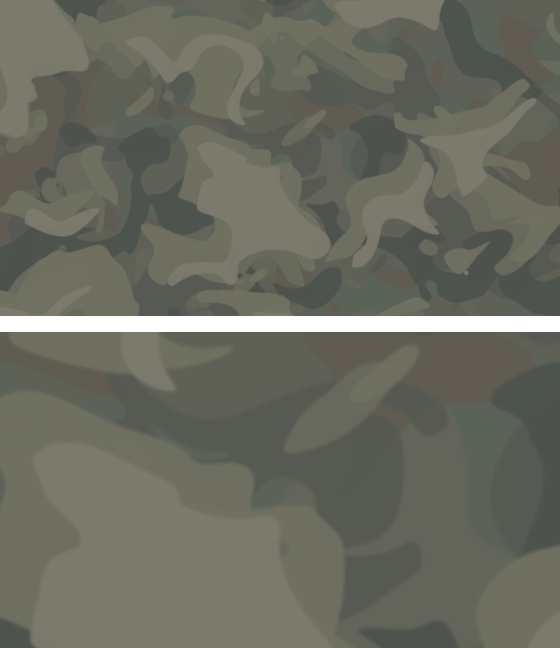
Top: the whole. Bottom: its middle third, enlarged.
This pattern is drawn by a WebGL 1 fragment shader. Its source:

```glsl
precision highp float;
// Muted woodland camouflage: rounded, lobed patches in grey-green tones.
// Each layer thresholds a domain-warped gradient noise; dividing the field by
// its slope gives an approximate distance, so every outline is equally crisp.

uniform vec2 u_resolution;

#define SCALE 3.6       // noise cells per canvas height
#define STRETCH 0.86    // below 1 widens the patches
#define WARP 0.95       // bending of the outlines
#define LOBES 0.34      // strength of the smaller lobes
#define EDGE 0.0036     // half width of an outline, in canvas heights
#define OPACITY 0.93    // lets lower layers show through faintly

const vec3 MOSS       = vec3(0.372, 0.380, 0.342);
const vec3 SAGE       = vec3(0.390, 0.397, 0.352);
const vec3 SPRUCE     = vec3(0.355, 0.388, 0.350);
const vec3 EARTH      = vec3(0.376, 0.358, 0.318);
const vec3 SLATE      = vec3(0.335, 0.350, 0.322);
const vec3 SHADOW     = vec3(0.298, 0.322, 0.298);
const vec3 DIM_OLIVE  = vec3(0.412, 0.418, 0.364);
const vec3 OLIVE      = vec3(0.440, 0.443, 0.380);
const vec3 PALE_STONE = vec3(0.490, 0.480, 0.428);

// Random gradient per lattice point, scaled to unit mean square length
vec2 gradientAt(vec2 cell) {
  vec3 h = fract(cell.xyx * vec3(0.1031, 0.1030, 0.0973));
  h += dot(h, h.yzx + 33.33);
  return (fract((h.xx + h.yz) * h.zy) * 2.0 - 1.0) * 1.2247;
}

float noise(vec2 p) {
  vec2 i = floor(p);
  vec2 f = p - i;
  vec2 u = f * f * f * (f * (f * 6.0 - 15.0) + 10.0);
  vec2 e = vec2(1.0, 0.0);
  float a = dot(gradientAt(i), f);
  float b = dot(gradientAt(i + e.xy), f - e.xy);
  float c = dot(gradientAt(i + e.yx), f - e.yx);
  float d = dot(gradientAt(i + e.xx), f - e.xx);
  return mix(mix(a, b, u.x), mix(c, d, u.x), u.y);
}

// Warped field whose level sets are the patch outlines
float patchField(vec2 p, vec2 seed) {
  vec2 q = p * SCALE * vec2(STRETCH, 1.0) + seed;
  q += WARP * vec2(noise(q * 1.3 + 31.7), noise(q * 1.3 + 73.1));
  return noise(q) + LOBES * noise(q * 2.3 + 11.4);
}

// Covers the colour below wherever the field exceeds the level
vec3 paint(vec3 below, vec3 tone, vec2 p, vec2 seed, float level) {
  vec2 h = vec2(0.002, 0.0);
  float f = patchField(p, seed);
  vec2 slope = vec2(patchField(p + h.xy, seed) - f,
                    patchField(p + h.yx, seed) - f) / h.x;
  float dist = (f - level) / max(length(slope), 0.3);
  return mix(below, tone, OPACITY * smoothstep(-EDGE, EDGE, dist));
}

void main() {
  vec2 p = gl_FragCoord.xy / u_resolution.y;
  vec2 paleSeed = vec2(171.3, 42.6);
  vec2 oliveSeed = vec2(93.7, 128.2);

  // Close mid tones
  vec3 color = MOSS;
  color = paint(color, SAGE, p, vec2(12.4, 87.1), 0.08);
  color = paint(color, SPRUCE, p, vec2(57.8, 19.5), 0.10);
  color = paint(color, EARTH, p, vec2(140.2, 63.9), 0.19);

  // Dark patches
  color = paint(color, SLATE, p, vec2(33.6, 151.3), 0.11);
  color = paint(color, SHADOW, p, vec2(205.1, 74.8), 0.16);

  // Light patches, shifted copies forming uneven rims
  color = paint(color, DIM_OLIVE, p, oliveSeed + vec2(0.14, 0.12), 0.18);
  color = paint(color, OLIVE, p, oliveSeed, 0.24);
  color = paint(color, OLIVE, p, paleSeed + vec2(0.12, -0.16), 0.16);
  color = paint(color, PALE_STONE, p, paleSeed, 0.27);

  gl_FragColor = vec4(color, 1.0);
}
```
